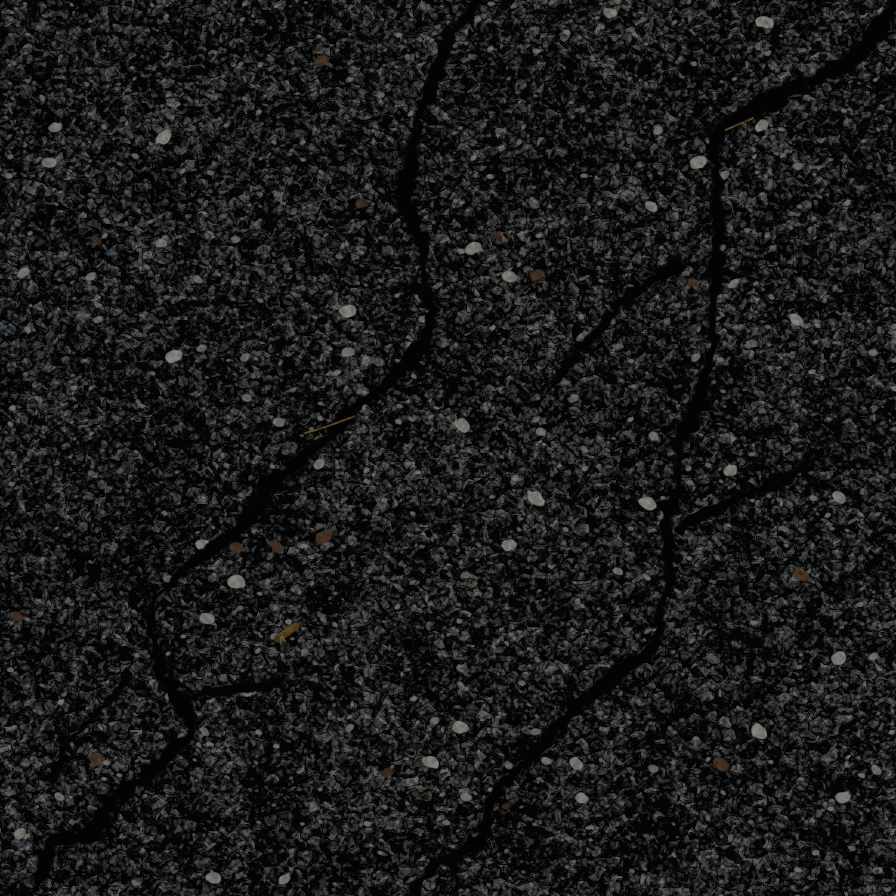
Give the GLSL for this texture, as a three.js fragment shader.

```glsl
// Worn dark asphalt: two sizes of cellular grit under fine noise give the
// grain, scattered pale and brown chips lie on top, and wandering black
// cracks with a few dry straws run through it.
#define COARSE_SCALE 82.0
#define FINE_SCALE 175.0
#define SPECK_SCALE 290.0
#define BASE_LEVEL 0.086
#define CONTRAST 0.112
#define BLACK_LEVEL 0.016
#define CRACK_WIDTH 0.0062
#define CRACK_WANDER 0.026
#define CHIP_SHARE 0.17
#define EDGE 0.0014

varying vec2 vUv;

vec3 hash3(vec2 p) {
  vec3 q = fract(p.xyx * vec3(0.1031, 0.1030, 0.0973));
  q += dot(q, q.yxz + 33.33);
  return fract((q.xxy + q.yzz) * q.zyx);
}

float noise(vec2 p) {
  vec2 i = floor(p), f = fract(p);
  f = f * f * (3.0 - 2.0 * f);
  float low = mix(hash3(i).x, hash3(i + vec2(1.0, 0.0)).x, f.x);
  float high = mix(hash3(i + vec2(0.0, 1.0)).x, hash3(i + 1.0).x, f.x);
  return mix(low, high, f.y);
}

// Cellular grit: x = tone of the grain, y = 0 in the gaps, z = facet light.
vec3 grit(vec2 p) {
  vec2 cell = floor(p), nearestOffset = vec2(0.0);
  float nearest = 9.0, second = 9.0, tone = 0.0;
  for (int j = -1; j <= 1; j++) {
    for (int i = -1; i <= 1; i++) {
      vec2 id = cell + vec2(float(i), float(j));
      vec3 h = hash3(id);
      vec2 offset = p - id - h.xy;
      float d = length(offset);
      if (d < nearest) {
        second = nearest;
        nearest = d;
        tone = h.z;
        nearestOffset = offset;
      } else {
        second = min(second, d);
      }
    }
  }
  float gap = smoothstep(0.0, 0.35, second - nearest);
  return vec3(tone, gap, dot(nearestOffset, vec2(0.5, 0.86)));
}

float ramp(float a, float b, float x) {
  return clamp((x - a) / (b - a), 0.0, 1.0);
}

// Horizontal position of the two long cracks at height y.
vec2 crackPath(float y) {
  float left = 0.45 + 0.08 * ramp(0.84, 1.0, y) + 0.02 * ramp(0.78, 0.72, y)
    - 0.30 * ramp(0.62, 0.33, y) + 0.04 * ramp(0.29, 0.2, y)
    - 0.19 * ramp(0.19, 0.0, y);
  float right = 0.80 + 0.16 * ramp(0.85, 0.95, y) + 0.04 * ramp(0.95, 1.0, y)
    - 0.045 * ramp(0.62, 0.5, y) - 0.03 * ramp(0.39, 0.29, y)
    - 0.27 * ramp(0.29, 0.0, y);
  return vec2(left, right);
}

float segment(vec2 p, vec2 a, vec2 b) {
  vec2 ab = b - a;
  return length(p - a - ab * clamp(dot(p - a, ab) / dot(ab, ab), 0.0, 1.0));
}

float crackDistance(vec2 p) {
  vec2 slope = (crackPath(p.y + 0.01) - crackPath(p.y - 0.01)) / 0.02;
  vec2 d = abs(p.x - crackPath(p.y)) / sqrt(1.0 + slope * slope);
  float branches = segment(p, vec2(0.76, 0.70), vec2(0.68, 0.65));
  branches = min(branches, segment(p, vec2(0.68, 0.65), vec2(0.62, 0.58)));
  branches = min(branches, segment(p, vec2(0.91, 0.50), vec2(0.77, 0.40)));
  branches = min(branches, segment(p, vec2(0.14, 0.25), vec2(0.06, 0.14)));
  branches = min(branches, segment(p, vec2(0.20, 0.22), vec2(0.31, 0.24)));
  return min(min(d.x, d.y), branches + 0.0015);
}

// Lays one randomly turned, rough-edged chip into some cells of a grid.
vec3 addChips(vec3 color, vec2 p, float scale, float shade) {
  vec2 id = floor(p * scale);
  vec3 place = hash3(id + scale), look = hash3(id + 2.7 * scale);
  vec2 q = (fract(p * scale) - 0.5 - 0.4 * (place.xy - 0.5)) / scale;
  float angle = 1.6 * (look.x - 0.5);
  q = mat2(cos(angle), -sin(angle), sin(angle), cos(angle)) * q;
  float radius = mix(0.13, 0.25, look.y * look.y) / scale;
  float rough = 0.35 * radius * (noise(p * scale * 7.0) - 0.5);
  float d = length(q * vec2(1.0, 1.45)) + rough - radius;
  float cover = (1.0 - smoothstep(-EDGE, EDGE, d)) * step(place.z, CHIP_SHARE);
  vec3 stone = look.z < 0.16 ? vec3(0.24, 0.17, 0.12) : vec3(0.45, 0.45, 0.43);
  stone *= shade * (0.7 + 0.3 * look.y + 0.3 * noise(p * SPECK_SCALE));
  return mix(color, stone, cover * 0.9);
}

void main() {
  vec2 p = vUv;
  vec2 warp = vec2(noise(p * 130.0), noise(p * 130.0 + 57.0)) - 0.5;
  vec2 flatP = (p + 0.007 * warp) * vec2(1.0, 1.18);

  // Grain brightness: a near-normal mix whose low tail is cut to black.
  vec3 coarse = grit(flatP * COARSE_SCALE);
  vec3 fine = grit(flatP * FINE_SCALE + 31.0);
  float grain = 1.5 * (coarse.x - 0.5) + 0.9 * (coarse.y - 0.65)
    + 0.7 * coarse.z + 1.9 * (fine.x - 0.5) + 1.0 * (fine.y - 0.65)
    + 2.0 * (noise(p * SPECK_SCALE) - 0.5) + 0.8 * (noise(p * 24.0) - 0.5);
  float level = max(BLACK_LEVEL, BASE_LEVEL + CONTRAST * grain);

  // Cool towards the left, warmer in the middle, with a tint per grain.
  float warmth = 0.75 - 1.5 * abs(p.x - 0.55) + 0.5 * (coarse.x - 0.5);
  vec3 color = level * mix(vec3(0.95, 1.0, 1.04), vec3(1.03, 1.0, 0.95), warmth);
  color = addChips(color, p, 24.0, 1.0);
  color = addChips(color, p + 0.013, 58.0, 0.85);

  // Cracks of uneven width, with crumbled edges.
  vec2 wander = vec2(noise(p * 17.0), noise(p * 17.0 + 9.0)) - 0.5;
  float width = CRACK_WIDTH * (0.25 + 1.3 * noise(p * 21.0 + 4.0));
  float d = crackDistance(p + CRACK_WANDER * wander + 0.010 * warp) - width;
  color = mix(vec3(0.012), color, smoothstep(-0.001, 0.0035, d));

  // Dry straws caught in the cracks.
  float straw = segment(p + 0.004 * wander, vec2(0.34, 0.518), vec2(0.395, 0.535));
  straw = min(straw, segment(p, vec2(0.81, 0.855), vec2(0.84, 0.868)));
  straw = min(straw, segment(p, vec2(0.31, 0.287), vec2(0.33, 0.301)) - 0.003);
  float strawCover = 1.0 - smoothstep(0.0004, 0.0004 + EDGE, straw);
  color = mix(color, vec3(0.40, 0.31, 0.15) * (0.6 + 0.5 * fine.x), strawCover);

  gl_FragColor = vec4(color, 1.0);
}
```
